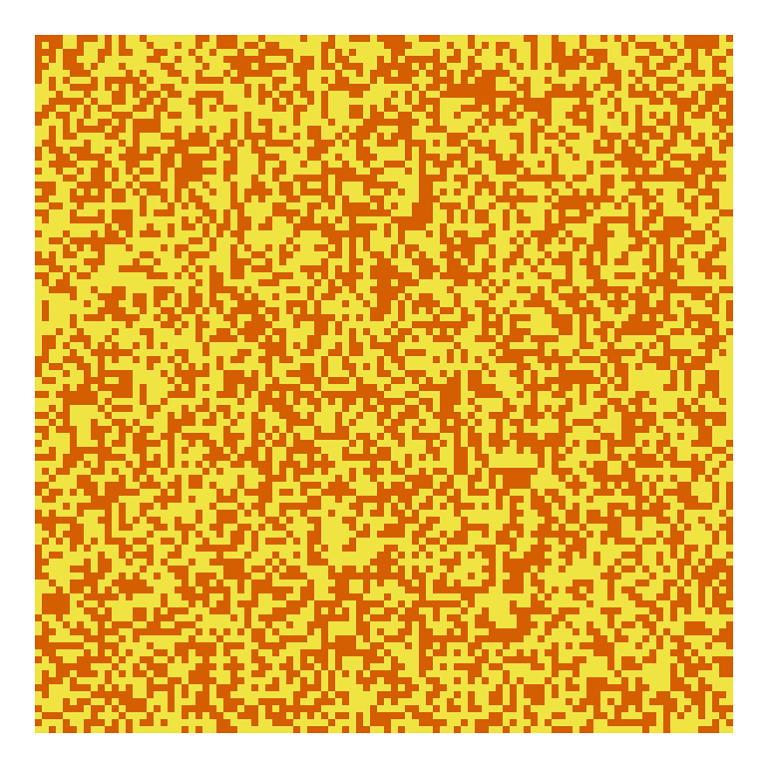
This texture is drawn by a Shadertoy shader. Its source:

```glsl
// A white-framed square of 100 by 100 cells, each randomly yellow or orange.
// Every cell is coloured by a hash of its index; the four nearest cells are
// blended with a pixel-wide, slightly crisped edge.

// Pseudo-random value in 0..1 for one cell
float cellHash(vec2 cell) {
    vec3 h = fract(cell.xyx * vec3(0.1031, 0.1030, 0.0973));
    h += dot(h, h.yzx + 33.33);
    return fract((h.x + h.y) * h.z);
}

// Colour of one cell; cells of the frame are white
vec3 cellColor(vec2 cell) {
    const vec3 yellow = vec3(0.941, 0.894, 0.259);
    const vec3 orange = vec3(0.835, 0.369, 0.0);
    vec2 fromCenter = abs(cell + 0.5 - 55.0);
    if (max(fromCenter.x, fromCenter.y) > 50.0) return vec3(1.0);
    return cellHash(cell + 17.0) < 0.53 ? yellow : orange;
}

// Step across a cell border, with a faint overshoot; d is in pixels
vec2 crispStep(vec2 d) {
    return clamp(0.9 * d + 0.5, 0.0, 1.0) + 0.16 * d * exp(-d * d);
}

void mainImage(out vec4 fragColor, in vec2 fragCoord) {
    // The canvas spans 110 cells: 100 for the square, 5 for each margin
    float cellPixels = min(iResolution.x, iResolution.y) / 110.0;
    vec2 p = (fragCoord - 0.5 * iResolution.xy) / cellPixels + 55.0;

    // Blend between the centres of the four nearest cells
    vec2 base = floor(p - 0.5);
    vec2 blend = crispStep((fract(p - 0.5) - 0.5) * cellPixels);
    vec3 lower = mix(cellColor(base), cellColor(base + vec2(1.0, 0.0)), blend.x);
    vec3 upper = mix(cellColor(base + vec2(0.0, 1.0)), cellColor(base + 1.0), blend.x);

    fragColor = vec4(clamp(mix(lower, upper, blend.y), 0.0, 1.0), 1.0);
}
```
